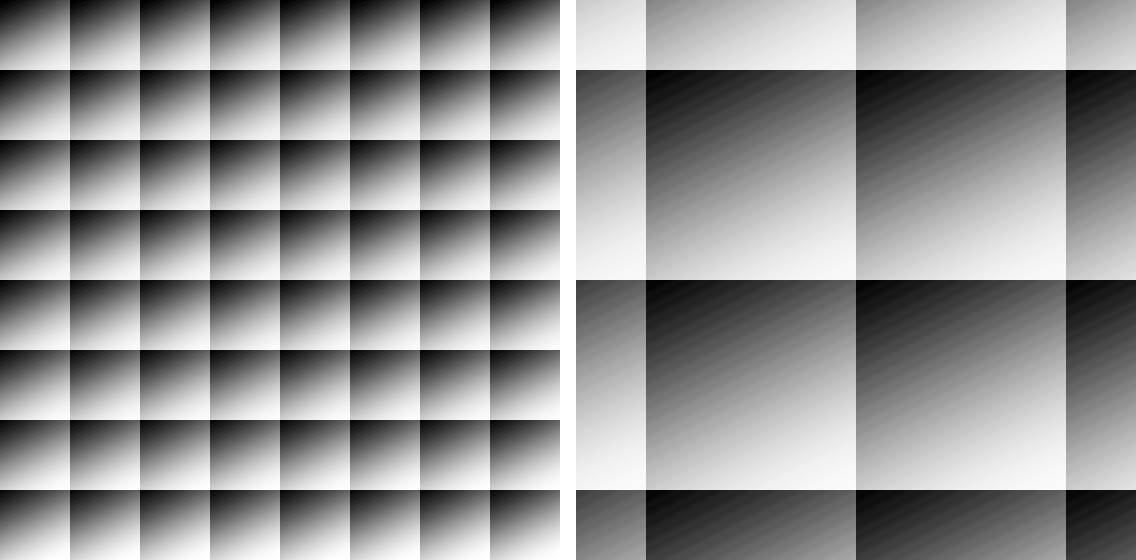
Left, the full canvas; right, a detail of the centre.
Reproduce this pattern procedurally as a three.js fragment shader.

```glsl
// Eight by eight grid of square tiles, each shaded from black at upper left to white at lower right.
varying vec2 vUv;

// Grey level of the tiled shading at a canvas position
float tileShade(vec2 canvas) {
  vec2 cell = fract(canvas * 8.0);

  // Slanted ramp: the fall down a tile counts twice the run across it
  float ramp = (0.5 * cell.x + 1.0 - cell.y) / 1.5;
  float rise = sin(1.5708 * ramp);
  float shade = 0.5 * rise * (1.0 + rise);

  // Faint streaks along the slant, fading out in the light corner
  float streaks = sin(6.28318 * 24.0 * ramp) * 0.01 * (1.0 - ramp);

  // Tiles grow slightly paler towards the foot of the canvas
  float drift = mix(0.03, -0.03, canvas.y);
  return clamp(0.975 * shade + streaks + drift, 0.0, 1.0);
}

void main() {
  // Four samples per pixel smooth the tile edges at any size
  vec2 pixel = fwidth(vUv);
  float grey = 0.0;
  for (int i = 0; i < 2; i++) {
    for (int j = 0; j < 2; j++) {
      vec2 offset = vec2(float(i), float(j)) * 0.5 - 0.25;
      grey += 0.25 * tileShade(vUv + offset * pixel);
    }
  }
  gl_FragColor = vec4(vec3(grey), 1.0);
}
```
